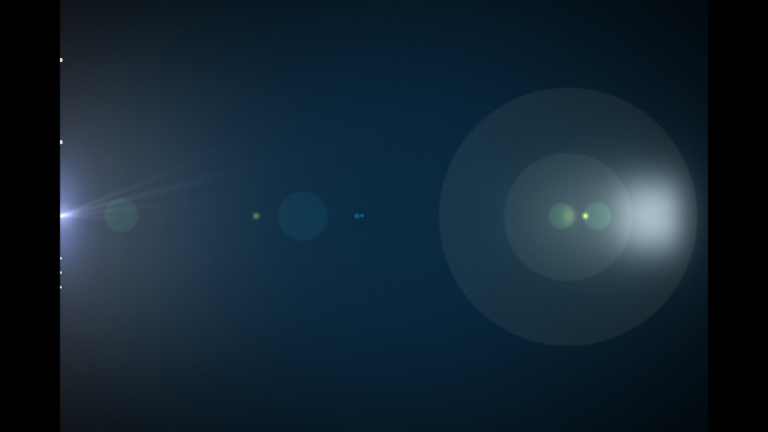
Give the GLSL for this background, as a Shadertoy shader.

```glsl
// Dark blue studio backdrop with a left light burst and a row of lens flare ghosts.

const float AXIS_Y = 0.5;        // height of the flare axis
const float LEFT_EDGE = 0.139;   // inner edges of the black side bars
const float RIGHT_EDGE = 1.639;

float hash(vec2 p) {
    p = fract(p * vec2(0.1031, 0.1137));
    p += dot(p, p.yx + 33.33);
    return fract((p.x + p.y) * p.x * 43.7);
}

// Bell-shaped glow with separate widths per axis
float glow(vec2 offset, vec2 size) {
    vec2 q = offset / size;
    return exp(-dot(q, q));
}

// Filled disc with a soft rim
float disc(vec2 offset, float radius, float softness) {
    return 1.0 - smoothstep(radius - softness, radius + softness, length(offset));
}

// Thin beam leaving the light at a given slope, fading with distance
float beam(vec2 offset, float slope, float width, float reach) {
    float across = (offset.y - slope * offset.x) / (width + 0.02 * offset.x);
    return exp(-across * across) * exp(-max(offset.x, 0.0) / reach);
}

// Blue field, darkened towards top, bottom and right
vec3 backdrop(vec2 p) {
    vec2 q = (p - vec2(0.92, AXIS_Y)) / vec2(0.76, 0.61);
    float shade = exp(-0.85 * pow(dot(q, q), 1.25));
    return vec3(0.038, 0.158, 0.245) * shade;
}

// Cool light at the left edge: wide haze, halo, core and beams
vec3 leftBurst(vec2 p) {
    vec2 d = p - vec2(LEFT_EDGE, AXIS_Y);
    vec3 light = vec3(0.23, 0.215, 0.225) * glow(d, vec2(0.38, 0.40));
    light += vec3(0.07, 0.08, 0.14) * glow(d, vec2(0.09, 0.16));
    light += vec3(0.13, 0.15, 0.25) * glow(d, vec2(0.045, 0.10));
    light += vec3(0.22, 0.22, 0.24) * glow(d, vec2(0.030, 0.022));
    float rays = 0.0;
    for (int i = 0; i < 4; i++) {
        float k = float(i);
        rays += beam(d, 0.40 - 0.145 * k, 0.004, 0.11 + 0.05 * sin(k * 1.7));
    }
    return light + vec3(0.10, 0.10, 0.13) * rays;
}

// Soft pale lamp on the right, falling off slowly towards the left
vec3 rightLamp(vec2 p) {
    vec2 d = p - vec2(1.520, AXIS_Y);
    float side = d.x < 0.0 ? 0.095 : 0.068;
    vec2 q = abs(d) / vec2(side, 0.092);
    float body = exp(-pow(q.x, 2.4) - pow(q.y, 2.4));
    vec3 light = vec3(0.43, 0.44, 0.45) * body;
    light += vec3(0.16, 0.15, 0.14) * glow(d + vec2(0.13, 0.0), vec2(0.17, 0.12));
    return light + vec3(0.05, 0.06, 0.065) * glow(d, vec2(0.20, 0.21));
}

// Translucent discs and bright points along the axis
vec3 ghosts(vec2 p, float px) {
    vec2 a = p - vec2(0.0, AXIS_Y);
    vec2 ringCentre = vec2(1.315, -0.002);
    vec3 light = vec3(0.056, 0.050, 0.036) * disc(a - ringCentre, 0.299, px + 0.001);
    light += vec3(0.040, 0.040, 0.026) * disc(a - ringCentre, 0.148, px + 0.002);
    vec3 green = vec3(0.03, 0.085, 0.045);
    light += green * disc(a - vec2(1.300, 0.0), 0.030, 0.005);
    light += green * disc(a - vec2(1.382, 0.0), 0.032, 0.005);
    light += green * 0.65 * disc(a - vec2(0.280, 0.002), 0.039, 0.004);
    light += vec3(0.005, 0.045, 0.045) * disc(a - vec2(0.702, 0.0), 0.057, 0.005);
    light += vec3(0.14, 0.13, 0.03) * glow(a - vec2(1.317, 0.0), vec2(0.016, 0.020));

    // Yellow sparks and a pair of blue flecks
    vec3 yellow = vec3(0.50, 0.48, 0.12);
    light += yellow * 1.2 * glow(a - vec2(1.355, 0.0), vec2(0.006));
    light += yellow * 0.65 * glow(a - vec2(0.593, 0.0), vec2(0.007));
    light += vec3(0.02, 0.17, 0.26) * disc(a - vec2(0.826, 0.0), 0.006, 0.003);
    light += vec3(0.02, 0.19, 0.28) * disc(a - vec2(0.838, 0.001), 0.004, 0.002);
    return light;
}

// Tiny white specks clinging to the left bar
float edgeSpecks(vec2 p, float px) {
    float heights[5] = float[5](0.861, 0.671, 0.402, 0.369, 0.335);
    float specks = 0.0;
    for (int i = 0; i < 5; i++) {
        float size = i < 2 ? 0.005 : 0.003;
        vec2 d = p - vec2(LEFT_EDGE + 0.001, heights[i]);
        specks += disc(d, size, px * 0.7);
    }
    return min(specks, 1.0);
}

void mainImage(out vec4 fragColor, in vec2 fragCoord) {
    // Height spans 0..1, width spans 0..16/9
    vec2 p = fragCoord / iResolution.xy * vec2(16.0 / 9.0, 1.0);
    float px = 1.0 / iResolution.y;

    vec3 color = backdrop(p) + leftBurst(p) + rightLamp(p) + ghosts(p, px);
    color = mix(color, vec3(0.95), edgeSpecks(p, px));

    // Fine grain, then the side bars
    color += (hash(floor(p * 288.0)) - 0.5) * 0.008;
    float opening = smoothstep(LEFT_EDGE - px, LEFT_EDGE + px, p.x)
                  * (1.0 - smoothstep(RIGHT_EDGE - px, RIGHT_EDGE + px, p.x));
    fragColor = vec4(clamp(color, 0.0, 1.0) * opening, 1.0);
}
```
